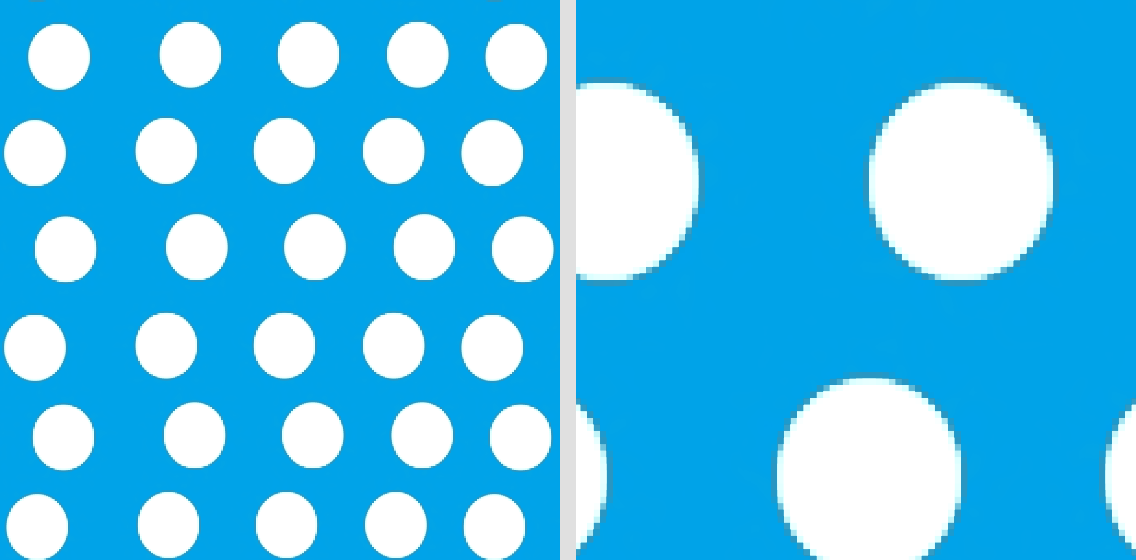
Left: the whole. Right: its middle third, enlarged.
Reproduce this pattern procedurally as a Shadertoy shader.

```glsl
// White, slightly tall dots on flat blue: five uneven columns by six staggered
// rows. Ellipse distances are taken on a coarse grid for stepped rims, with a
// dull outer rim, a pale inner rim and faint wrapping grain around the dots.

#define GRID 256.0                      // coarse cells across the tile
#define DOT_RADIUS vec2(14.1, 15.1)     // in cells
#define MIDDLE_LIFT 1.0                 // inner columns sit this much higher
#define RIM_WIDTH 0.8                   // in cells
#define GRAIN_CELLS 64.0                // whole number, so the noise wraps
#define GRAIN_AMOUNT 0.035
#define BLUE vec3(0.0, 0.64, 0.91)
#define RIM_BLUE vec3(0.16, 0.59, 0.76)
#define PALE_CYAN vec3(0.82, 1.0, 1.0)
#define WHITE vec3(1.0)

// Column spacing, row shift and row depth from the top, in cells
const float COLUMN_X[5] = float[5](0.0, 60.0, 114.0, 164.0, 209.0);
const float ROW_X[6] = float[6](27.0, 16.0, 30.0, 16.0, 29.0, 17.0);
const float ROW_Y[6] = float[6](26.0, 70.0, 114.0, 159.0, 200.0, 241.0);

vec2 hashGradient(vec2 cell) {
    cell = mod(cell, GRAIN_CELLS);
    float h = fract(sin(dot(cell, vec2(127.1, 311.7))) * 43758.5);
    return vec2(cos(6.2832 * h), sin(6.2832 * h));
}

float gradientNoise(vec2 p) {
    vec2 i = floor(p), f = fract(p);
    vec2 u = f * f * f * (f * (f * 6.0 - 15.0) + 10.0);
    vec2 e = vec2(0.0, 1.0);
    float a = dot(hashGradient(i), f);
    float b = dot(hashGradient(i + e.yx), f - e.yx);
    float c = dot(hashGradient(i + e.xy), f - e.xy);
    float d = dot(hashGradient(i + e.yy), f - e.yy);
    return mix(mix(a, b, u.x), mix(c, d, u.x), u.y);
}

// Snap to cell centres, blending over one screen pixel at cell borders
vec2 softSnap(vec2 p, vec2 pixel) {
    vec2 q = p + 0.5;
    return floor(q) + clamp((fract(q) - 0.5) / min(pixel, vec2(1.0)), -0.5, 0.5);
}

float ellipseDistance(vec2 p, vec2 r) {
    float k = length(p / r);
    return k * (k - 1.0) / max(length(p / (r * r)), 1e-4);
}

// Signed distance to the nearest dot, wrapping at the tile edges
float dotsDistance(vec2 p) {
    float nearest = GRID;
    for (int row = 0; row < 6; row++) {
        for (int col = 0; col < 5; col++) {
            float lift = (col > 0 && col < 4) ? MIDDLE_LIFT : 0.0;
            vec2 center = vec2(ROW_X[row] + COLUMN_X[col], GRID - ROW_Y[row] + lift);
            vec2 offset = p - center;
            offset -= GRID * floor(offset / GRID + 0.5);
            nearest = min(nearest, ellipseDistance(offset, DOT_RADIUS));
        }
    }
    return nearest;
}

void mainImage(out vec4 fragColor, in vec2 fragCoord) {
    vec2 uv = fragCoord / iResolution.xy;
    vec2 pixel = GRID / iResolution.xy;
    float d = dotsDistance(softSnap(uv * GRID, pixel));
    float soft = max(0.35, 0.5 * pixel.y);

    // Ground with faint grain that fades away from the dots
    float grain = gradientNoise(uv * GRAIN_CELLS) * exp(-max(d, 0.0) / 6.0);
    vec3 color = BLUE + GRAIN_AMOUNT * grain * vec3(1.0, 0.2, -0.8);

    // Dull rim outside, pale rim inside, white centre
    color = mix(color, RIM_BLUE, 1.0 - smoothstep(RIM_WIDTH - soft, RIM_WIDTH + soft, d));
    vec3 fill = mix(WHITE, PALE_CYAN, smoothstep(-1.5 * RIM_WIDTH, 0.0, d));
    color = mix(color, fill, 1.0 - smoothstep(-soft, soft, d));

    fragColor = vec4(clamp(color, 0.0, 1.0), 1.0);
}
```
